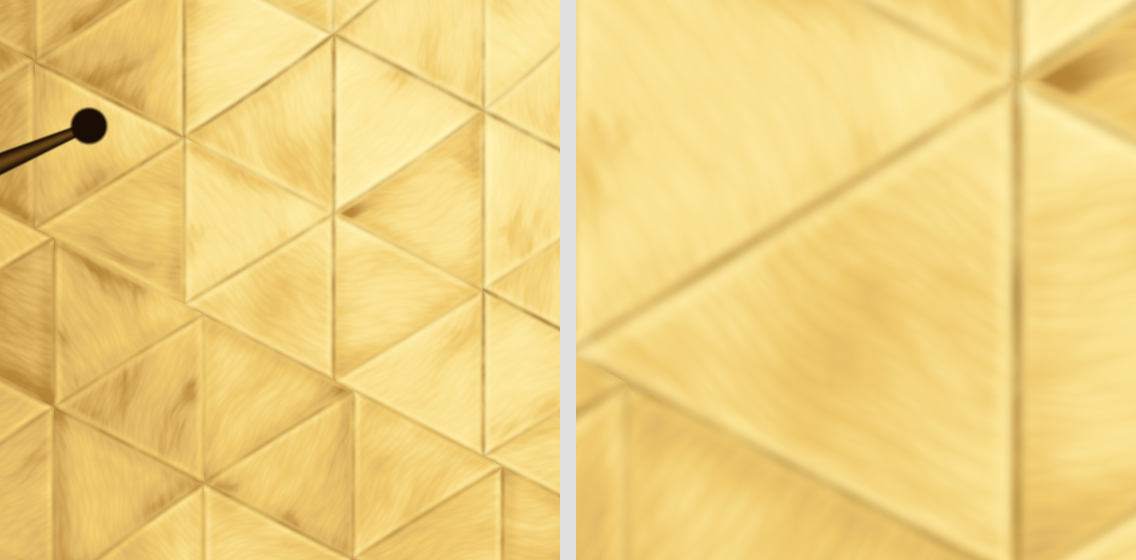
Left, the full canvas; right, a detail of the centre.
Give the GLSL for this pattern, as a Shadertoy shader.

```glsl
// Golden hide patchwork: triangular patches on a slightly skewed lattice whose
// seams lie at integer values of three coordinates. Nap comes from layered sines
// and stretched cellular noise; a dark round-headed rod crosses one corner.

const vec3 GLOW = vec3(1.00, 0.95, 0.70);
const vec3 PALE = vec3(0.98, 0.88, 0.56);
const vec3 GOLD = vec3(0.94, 0.79, 0.42);
const vec3 TAN  = vec3(0.88, 0.72, 0.40);
const vec3 DEEP = vec3(0.72, 0.53, 0.22);
const vec3 SEAM = vec3(0.60, 0.43, 0.18);
const vec3 ROD_WOOD = vec3(0.42, 0.28, 0.09);
const vec3 ROD_DARK = vec3(0.10, 0.05, 0.02);

const vec2  LATTICE_ORIGIN = vec2(0.596, 0.6185);
const float COLUMN_WIDTH   = 0.267;
const float ROW_SLOPE      = 0.51;
const vec3  ROW_CURVE      = vec3(3.291, 0.363, -0.487); // row count against drop
const float STRIP_SLIP     = 0.13;    // sideways slip of the lower strips
const vec3  SEAM_SPACING   = vec3(0.267, 0.270, 0.256);
const float GROOVE_WIDTH   = 0.0042;
const float RIDGE_WIDTH    = 0.0055;
const float PATCH_FADE     = 0.010;   // patches blend together at their seams
const vec2  MOTTLE_SCALE   = vec2(12.0, 25.0);
const vec2  TUFT_SCALE     = vec2(24.0, 105.0);
const vec2  ROD_HEAD       = vec2(0.159, 0.775);
const vec2  ROD_DIRECTION  = vec2(-0.92, -0.39);
const float ROD_RADIUS     = 0.032;

vec2 hash2(vec2 p) {
    vec3 q = fract(p.xyx * vec3(0.1031, 0.1030, 0.0973));
    q += dot(q, q.yzx + 33.33);
    return fract((q.xx + q.yz) * q.zy);
}

float bell(float x, float width) { return exp(-x * x / (width * width)); }

float layeredSines(vec2 p) {
    float sum = 0.0, amp = 0.5;
    for (int i = 0; i < 5; i++) {
        p = mat2(0.8, 0.6, -0.6, 0.8) * p;
        p += 0.5 * sin(p.yx * 1.3 + float(i));
        sum += amp * sin(p.x) * sin(p.y);
        p = p * 1.9 + 1.7;
        amp *= 0.5;
    }
    return sum;
}

// One minus the distance to the nearest scattered point.
float cellular(vec2 p) {
    float nearest = 8.0;
    for (int i = 0; i < 9; i++) {
        vec2 c = floor(p) + vec2(i % 3, i / 3) - 1.0;
        vec2 d = c + hash2(c) - p;
        nearest = min(nearest, dot(d, d));
    }
    return 1.0 - sqrt(nearest);
}

vec3 hideColor(float tone) {
    vec3 c = mix(DEEP, TAN, clamp((tone - 0.02) / 0.38, 0.0, 1.0));
    c = mix(c, GOLD, clamp((tone - 0.40) / 0.22, 0.0, 1.0));
    c = mix(c, PALE, clamp((tone - 0.62) / 0.28, 0.0, 1.0));
    return mix(c, GLOW, clamp((tone - 0.90) / 0.45, 0.0, 1.0));
}

// Broad light: bright upper right, dull left side and lower edge.
float broadLight(vec2 uv) {
    float light = 0.86 - 0.42 * smoothstep(0.50, 0.0, uv.x)
                       - 0.26 * smoothstep(0.48, 0.0, uv.y) * smoothstep(-0.2, 0.6, uv.x);
    light += 0.16 * smoothstep(0.35, 1.0, uv.y) * smoothstep(0.15, 0.7, uv.x);
    return light + 0.12 * layeredSines(uv * 7.0);
}

void mainImage(out vec4 fragColor, in vec2 fragCoord) {
    vec2 uv = fragCoord / iResolution.y;

    // Lattice coordinates
    vec2 p = uv - LATTICE_ORIGIN;
    float drop = -p.y - ROW_SLOPE * p.x;
    float row = drop * (ROW_CURVE.x + drop * (ROW_CURVE.y + drop * ROW_CURVE.z));
    float col = p.x / COLUMN_WIDTH - STRIP_SLIP * step(1.0, row);
    vec3 lines = vec3(col, row, col + row);
    vec3 seamDist = (lines - round(lines)) * SEAM_SPACING, away = abs(seamDist);
    float edge = min(away.x, min(away.y, away.z));

    // Patch identity and nap direction
    vec2 cell = floor(lines.xy), local = lines.xy - cell;
    float lowerHalf = step(1.0, local.x + local.y);
    vec2 seed = cell * vec2(2.0, 1.0) + vec2(lowerHalf, 0.0) + 40.0;
    vec2 rnd = hash2(seed), rnd2 = hash2(seed + 71.3);
    float angle = 6.2832 * rnd.x;
    vec2 nap = mat2(cos(angle), -sin(angle), sin(angle), cos(angle)) * uv + 5.0 * rnd2;
    nap.y += 0.010 * sin(nap.x * 17.0) + 0.003 * sin(nap.x * 49.0 + nap.y * 20.0);

    // Fur tone within the patch
    float mottle = layeredSines(nap * MOTTLE_SCALE);
    float fur = 0.27 * mottle + 0.15 * (cellular(nap * TUFT_SCALE) - 0.55);
    fur -= 0.30 * smoothstep(0.25, 0.80, -mottle) * rnd2.y;
    fur += 0.30 * (rnd.y - 0.5) + 0.50 * dot(local - mix(0.333, 0.667, lowerHalf), rnd2 - 0.5);
    float tone = broadLight(uv) + fur * smoothstep(0.0, PATCH_FADE, edge);

    // Seams: dark groove, lit shoulder and soft shade, varied edge by edge
    float groove = 0.0;
    for (int i = 0; i < 3; i++) {
        vec2 r = hash2(vec2(round(lines[i]) + 30.0 * float(i), i == 1 ? cell.x : cell.y) + 90.0);
        float d = seamDist[i], side = r.y < 0.5 ? -1.0 : 1.0;
        float wear = 0.75 + 0.6 * layeredSines(uv * 45.0 + float(i));
        groove = max(groove, mix(0.15, 0.65, r.x) * wear * bell(d, GROOVE_WIDTH));
        tone += 0.17 * bell(d - side * 0.008, RIDGE_WIDTH) - 0.14 * bell(d + side * 0.012, 0.014);
    }
    vec3 color = mix(hideColor(tone), SEAM, clamp(groove, 0.0, 0.9));

    // Rod widening toward the canvas edge, with its round head on top
    vec2 q = uv - ROD_HEAD;
    float along = dot(q, ROD_DIRECTION), across = dot(q, vec2(-ROD_DIRECTION.y, ROD_DIRECTION.x));
    float halfWidth = 0.008 + 0.06 * max(along, 0.0);
    float stick = smoothstep(0.003, -0.003, abs(across) - halfWidth) * step(0.0, along);
    color = mix(color, mix(ROD_WOOD, ROD_DARK, smoothstep(0.0, 1.0, abs(across) / halfWidth)), stick);
    color = mix(color, ROD_DARK, smoothstep(0.004, -0.004, length(q) - ROD_RADIUS));
    fragColor = vec4(color, 1.0);
}
```
